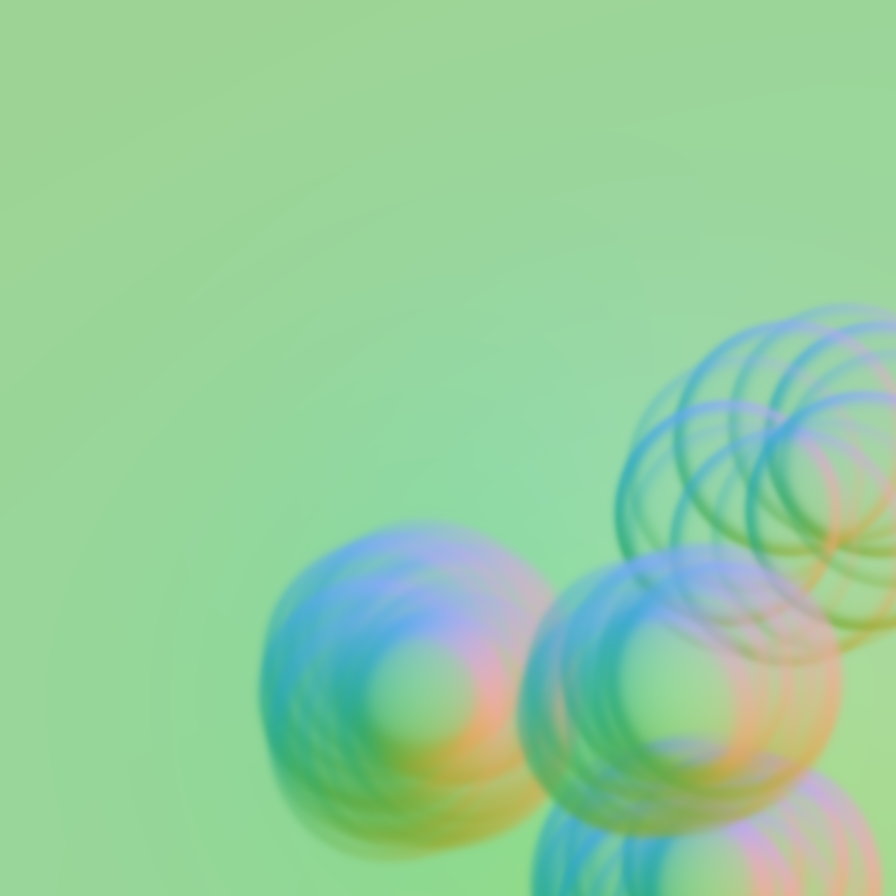
Give the GLSL for this background, as a Shadertoy shader.

```glsl
// Soft translucent ring trails over a pale green field. Similar rings are stamped
// along four tilted elliptical orbits; each is tinted by its outward direction
// (red follows x, blue follows y), and a wide glow tints the field the same way.

const vec3  FIELD_COLOR = vec3(0.602, 0.838, 0.600);
const vec3  RING_COLOR  = vec3(0.560, 0.665, 0.580);
const float RING_TINT   = 0.40;    // colour shift along the ring direction
const float RING_RADIUS = 0.127;
const float RADIUS_JITTER = 0.010;
const float VEIL_DEPTH  = 0.030;   // soft fade inside each ring
const float RIGHT_FADE  = 0.16;    // rings are fainter on their right side
const vec2  GLOW_CENTER = vec2(0.73, 0.22);
const float GLOW_SPREAD = 0.13;
const float GLOW_TINT   = 0.40;
const float TAU = 6.2831853;

struct Trail {
    vec2 center;
    vec2 orbit;
    float tilt;     // phase lag between the x and y motion
    float start;    // first angle on the orbit
    int count;
    float jitter;   // disorder of the ring positions
    float line;     // opacity of the rim
    float veil;     // opacity of the inner fade
    float width;    // softness of the rim
};

const int TRAILS = 4;
const Trail trails[TRAILS] = Trail[TRAILS](
    Trail(vec2(0.905, 0.456), vec2(0.098, 0.073), 0.40, 0.58, 10, 0.3, 0.44, 0.08, 0.0070),
    Trail(vec2(0.471, 0.229), vec2(0.058, 0.066), 0.10, 0.30, 24, 1.0, 0.30, 0.17, 0.0085),
    Trail(vec2(0.788, 0.008), vec2(0.068, 0.050), 0.00, 0.20, 15, 0.9, 0.40, 0.20, 0.0080),
    Trail(vec2(0.754, 0.226), vec2(0.056, 0.042), 0.45, 0.90, 16, 0.9, 0.32, 0.15, 0.0080)
);

float hash(vec2 p) {
    vec3 q = fract(vec3(p.xyx) * 0.1031);
    q += dot(q, q.yzx + 33.33);
    return fract((q.x + q.y) * q.z);
}

// Green field, shifted in hue around the glow centre
vec3 field(vec2 p) {
    vec2 q = p - GLOW_CENTER;
    float glow = exp(-dot(q, q) / GLOW_SPREAD);
    vec3 color = FIELD_COLOR + glow * vec3(GLOW_TINT * q.x, 0.03, GLOW_TINT * q.y);
    float corner = smoothstep(0.7, 1.5, p.y + 0.5 - 0.5 * p.x);
    return color + corner * vec3(0.014, -0.006, -0.016);
}

// Blend one ring: crisp outside, feathered inside
vec3 addRing(vec3 color, vec2 offset, float radius, Trail trail, float strength) {
    float dist = length(offset);
    vec2 outward = offset / max(dist, 1e-4);
    float edge = dist - radius;
    float width = trail.width * (edge < 0.0 ? 1.5 : 0.9);
    float rim = trail.line * exp(-edge * edge / (width * width));
    float inside = smoothstep(trail.width, -trail.width, edge);
    float veil = trail.veil * inside * exp(min(edge, 0.0) / VEIL_DEPTH);
    float alpha = strength * (rim + veil) * (1.0 - RIGHT_FADE * outward.x);
    vec3 tint = RING_COLOR + RING_TINT * vec3(outward.x, 0.0, outward.y);
    return mix(color, tint, clamp(alpha, 0.0, 1.0));
}

// Stamp rings along one orbit, with uneven spacing, reach and strength
vec3 addTrail(vec3 color, vec2 p, Trail trail, float seed) {
    for (int i = 0; i < trail.count; i++) {
        vec2 id = vec2(float(i) + 1.0, seed * 17.0 + 3.0);
        float shift = trail.jitter * (hash(id) - 0.5) * 1.6;
        float angle = trail.start + TAU * (float(i) + shift) / float(trail.count);
        float reach = 1.0 - 0.35 * trail.jitter * hash(id + 29.0);
        vec2 center = trail.center
                    + reach * trail.orbit * vec2(cos(angle), sin(angle + trail.tilt));
        float radius = RING_RADIUS + RADIUS_JITTER * (hash(id + 41.0) - 0.5);
        float strength = (i % 2 == 0 ? 1.1 : 0.6) * mix(0.6, 1.3, hash(id + 83.0));
        color = addRing(color, p - center, radius, trail, strength);
    }
    return color;
}

void mainImage(out vec4 fragColor, in vec2 fragCoord) {
    vec2 p = fragCoord / iResolution.xy;
    vec3 color = field(p);
    for (int t = 0; t < TRAILS; t++) {
        color = addTrail(color, p, trails[t], float(t));
    }
    fragColor = vec4(clamp(color, 0.0, 1.0), 1.0);
}
```
